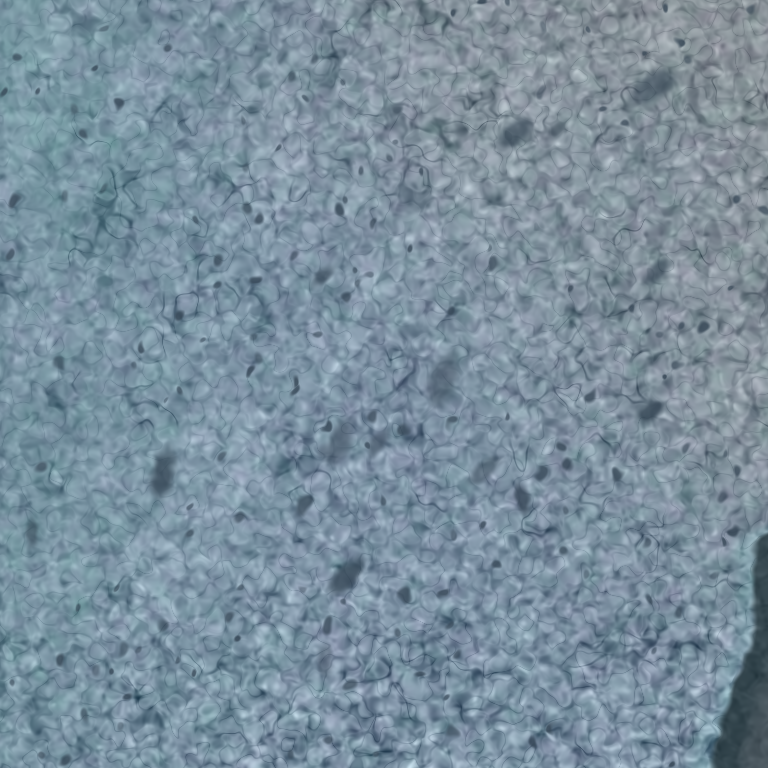
A Shadertoy shader for this texture:

```glsl
// Weathered blue-grey stone: fine mottled grain, broken worm-like cracks and dark pits.
// Scattered cellular bumps build the grain and streaks; their zero contours give the
// cracks. A tint drifts from teal to warm grey, and a ledge breaks off at lower right.

vec3 hash3(vec2 cell) {
    vec3 q = fract(cell.xyx * vec3(0.1031, 0.1030, 0.0973));
    q += dot(q, q.yxz + 33.33);
    return fract((q.xxy + q.yzz) * q.zyx);
}

// Cellular noise: one soft bump of random sign per cell, roughly -1 to 1
float bumps(vec2 p) {
    vec2 cell = floor(p);
    float sum = 0.0;
    for (int y = -1; y <= 1; y++)
    for (int x = -1; x <= 1; x++) {
        vec2 id = cell + vec2(x, y);
        vec3 rnd = hash3(id);
        vec2 d = p - id - rnd.xy;
        float w = max(0.0, 1.0 - dot(d, d));
        sum += (rnd.z * 2.0 - 1.0) * w * w * w;
    }
    return sum;
}

// Scattered oval holes; share is the fraction of cells that hold one
float pits(vec2 p, float share, float stretch) {
    vec2 cell = floor(p);
    float hole = 0.0;
    for (int y = -1; y <= 1; y++)
    for (int x = -1; x <= 1; x++) {
        vec2 id = cell + vec2(x, y);
        vec3 rnd = hash3(id + 71.0);
        vec3 form = hash3(id + 193.0);
        vec2 d = p - id - rnd.xy;
        float angle = 0.5 + 1.3 * form.x;
        vec2 along = vec2(cos(angle), sin(angle));
        d = vec2(dot(d, along) / stretch, dot(d, vec2(-along.y, along.x)));
        float radius = mix(0.1, 0.21, form.y);
        float depth = 1.0 - smoothstep(0.45 * radius, 1.25 * radius, length(d));
        hole = max(hole, depth * step(rnd.z, share) * mix(0.5, 1.0, form.z));
    }
    return hole;
}

// Dark, frayed contour lines with paler shoulders
float cracks(vec2 p, float width) {
    float d = abs(bumps(p));
    return 1.0 - smoothstep(0.0, width, d) - 0.25 * smoothstep(width, 3.0 * width, d);
}

void mainImage(out vec4 fragColor, in vec2 fragCoord) {
    vec2 uv = fragCoord / iResolution.xy;
    vec2 p = fragCoord / iResolution.y;

    // Ragged warp, and axes that follow the diagonal bedding
    vec2 warp = vec2(bumps(p * 60.0), bumps(p * 60.0 + 40.0));
    vec2 q = p + 0.005 * warp;
    vec2 bedding = vec2(dot(p, vec2(0.6, 0.8)), dot(p, vec2(-0.8, 0.6)));
    float streak = bumps(bedding * vec2(7.0, 19.0) + 5.0);
    float patches = bumps(p * 5.0 + 12.0);

    // Base tint: teal left, blue centre, warm grey upper right
    vec3 color = vec3(0.505, 0.588, 0.660);
    float teal = (1.0 - smoothstep(0.0, 0.45, uv.x + 0.12 * streak)) * (0.7 + 0.5 * patches);
    float warm = smoothstep(0.75, 1.75, uv.x + 0.75 * uv.y + 0.1 * patches);
    color += teal * vec3(-0.045, -0.008, -0.030);
    color += warm * vec3(0.035, -0.010, -0.060);

    // Grain, rougher toward the foot of the slab
    float rough = mix(1.25, 0.9, smoothstep(0.0, 0.4, uv.y)) * (1.0 - 0.3 * teal);
    float grain = 0.75 * bumps(q * 82.0) + 0.6 * bumps(q * 145.0 + 9.0);
    float tone = 0.135 * rough * grain;
    tone += 0.035 * streak * (1.3 - uv.x) + 0.02 * patches;

    // Fine cracks everywhere, heavier ones gathered in clusters
    float cluster = smoothstep(0.0, 0.6, bumps(p * 20.0 + 31.0) - 0.25 * streak);
    tone -= 0.075 * rough * cracks(q * 62.0 + 17.0, 0.16);
    tone -= 0.14 * cluster * max(0.0, cracks(q * 42.0 + 3.0, 0.17));
    color += tone * vec3(1.02, 1.0, 0.96);

    // Faint violet and green flecks
    color += 0.016 * bumps(p * 48.0 + 80.0) * vec3(1.0, -0.5, 0.5);

    // Small round pits and a few longer gouges
    float hole = pits(q * 30.0, 0.17, 1.4);
    hole = max(hole, 0.95 * pits((q + 0.004 * warp.yx) * 11.0, 0.14, 2.0));
    color = mix(color, vec3(0.20, 0.265, 0.325), 0.82 * hole);

    // Broken ledge with a pale teal lip and a shadow beyond
    float ledge = 0.982 - 0.055 * (1.0 - smoothstep(0.0, 0.2, uv.y));
    ledge += 0.12 * smoothstep(0.29, 0.36, uv.y) + 0.006 * bumps(p * 24.0);
    float beyond = uv.x - ledge + 0.003 * warp.x;
    color += vec3(0.01, 0.05, 0.04) * smoothstep(-0.04, -0.008, beyond);
    vec3 shadow = vec3(0.20, 0.27, 0.30) + 0.05 * grain;
    shadow += vec3(0.09, 0.07, 0.07) * smoothstep(0.02, 0.06, beyond);
    color = mix(color, shadow, smoothstep(-0.006, 0.006, beyond));

    fragColor = vec4(clamp(color, 0.0, 1.0), 1.0);
}
```
